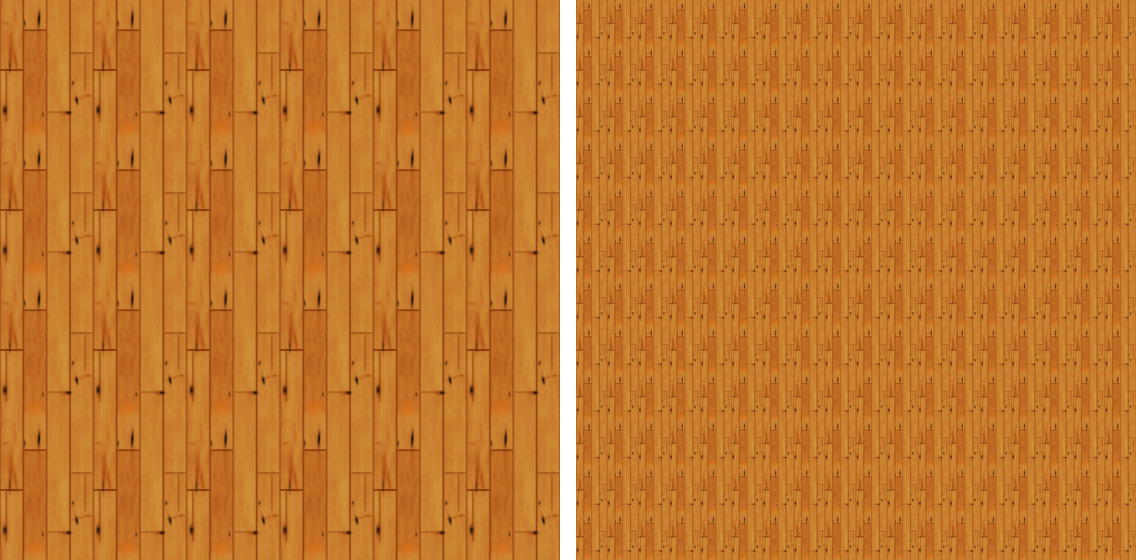
Left, the tile; right, the same tile 3 across and 3 down.
Write a WebGL 1 fragment shader that draws this texture.

```glsl
precision highp float;
uniform vec2 u_resolution;

// One cell is four planks wide and six plank widths tall.
const vec2 CELL = vec2(4.0, 6.0);
const vec2 REPEATS = vec2(6.0, 4.0);

const vec3 RED_WOOD = vec3(0.67, 0.31, 0.08);
const vec3 MID_WOOD = vec3(0.77, 0.45, 0.155);
const vec3 GOLD_WOOD = vec3(0.81, 0.56, 0.22);
const vec3 SEAM = vec3(0.52, 0.20, 0.04);
const vec3 KNOT = vec3(0.13, 0.05, 0.02);
const vec3 GLOW = vec3(0.87, 0.46, 0.10);

float hash(vec2 p) {
  vec3 q = fract(vec3(p.xyx) * 0.1031);
  q += dot(q, q.yzx + 33.33);
  return fract((q.x + q.y) * q.z);
}

// Value noise that wraps at the cell border.
float noise(vec2 p, vec2 scale) {
  vec2 period = CELL * scale;
  vec2 q = p * scale;
  vec2 i = floor(q);
  vec2 f = fract(q);
  f = f * f * (3.0 - 2.0 * f);
  vec2 a = mod(i, period);
  vec2 b = mod(i + 1.0, period);
  return mix(mix(hash(a), hash(vec2(b.x, a.y)), f.x),
             mix(hash(vec2(a.x, b.y)), hash(b), f.x), f.y);
}

float pick(vec4 values, float index) {
  return dot(values, vec4(equal(vec4(0.0, 1.0, 2.0, 3.0), vec4(index))));
}

// Soft leaning ellipse, wrapped around the cell.
float spot(vec2 p, vec2 center, vec2 radius, float lean) {
  vec2 d = mod(p - center + 0.5 * CELL, CELL) - 0.5 * CELL;
  float c = cos(lean);
  float s = sin(lean);
  d = vec2(c * d.x + s * d.y, c * d.y - s * d.x) / radius;
  return exp(-dot(d, d));
}

float line(float d, float halfWidth, float pixel) {
  return 1.0 - smoothstep(0.0, halfWidth + pixel, abs(d));
}

float band(float x, float low, float high, float soft) {
  return smoothstep(low - soft, low + soft, x) * (1.0 - smoothstep(high - soft, high + soft, x));
}

// Brightness of each board, 0 red to 1 gold.
float boardTone(vec2 p, float plank, float along) {
  float tone = pick(vec4(0.66, 0.36, 0.78, 0.71), plank);
  tone += pick(vec4(-0.10, 0.0, 0.04, 0.03), plank) * smoothstep(2.9, 3.1, along);
  tone += pick(vec4(0.0, 0.38, 0.0, 0.0), plank) * smoothstep(4.1, 4.6, along);
  tone -= pick(vec4(0.0, 0.0, 0.13, 0.10), plank) * (1.0 - smoothstep(0.9, 1.7, along));
  tone -= 0.25 * spot(p, vec2(2.2, 2.6), vec2(0.3, 0.7), 0.0) * step(2.0, p.x);
  return tone + 0.12 * spot(p, vec2(2.7, 2.9), vec2(0.25, 0.8), 0.2);
}

// Long fibres, broad clouds and fine speckle.
float grain(vec2 p, float plank) {
  float bend = 0.25 * (noise(p, vec2(1.0, 1.0)) - 0.5);
  vec2 q = p + vec2(bend, 0.0);
  float fibre = noise(q, vec2(5.0, 0.5)) + noise(q + 0.37, vec2(9.0, 1.0)) - 1.0;
  float cloud = noise(p + 1.7, vec2(2.0, 1.5)) - 0.5;
  float speckle = noise(p, vec2(14.0, 5.0)) - 0.5;
  return fibre * pick(vec4(0.36, 0.20, 0.13, 0.17), plank) + 0.18 * cloud + 0.16 * speckle;
}

// Reddish stains around knots and along fibres.
float stains(vec2 p) {
  float s = 0.65 * spot(p, vec2(0.45, 2.2), vec2(0.10, 0.9), 0.06);
  s += 0.45 * spot(p, vec2(0.68, 2.6), vec2(0.07, 0.6), -0.12);
  s += 0.50 * spot(p, vec2(0.26, 4.7), vec2(0.10, 0.6), 0.0);
  s += 0.35 * spot(p, vec2(0.25, 1.0), vec2(0.20, 0.07), 0.1);
  s += 0.45 * spot(p, vec2(3.40, 4.20), vec2(0.32, 0.06), -0.25);
  s += 0.55 * spot(p, vec2(3.80, 4.10), vec2(0.14, 0.05), 0.1);
  s += 0.40 * spot(p, vec2(1.62, 0.80), vec2(0.10, 0.50), 0.0);
  return s + 0.55 * spot(p, vec2(2.85, 4.85), vec2(0.20, 0.09), 0.0);
}

float knots(vec2 p) {
  float k = spot(p, vec2(1.67, 0.82), vec2(0.055, 0.32), 0.04);
  k += 0.65 * spot(p, vec2(1.06, 1.00), vec2(0.04, 0.12), 0.0);
  k += 0.95 * spot(p, vec2(0.21, 4.72), vec2(0.08, 0.17), 0.0);
  k += 0.95 * spot(p, vec2(2.95, 4.83), vec2(0.10, 0.07), 0.0);
  k += 0.95 * spot(p, vec2(3.29, 4.30), vec2(0.06, 0.16), -0.2);
  k += 0.60 * spot(p, vec2(3.12, 3.56), vec2(0.05, 0.09), 0.3);
  k += 0.55 * spot(p, vec2(1.84, 4.90), vec2(0.04, 0.09), 0.0);
  return min(k + 0.5 * spot(p, vec2(0.42, 2.85), vec2(0.05, 0.25), 0.0), 1.0);
}

// Gaps between planks, butt joints and two long cracks.
float seams(vec2 p, float plank, float along, float pixel) {
  float nearest = mod(floor(p.x + 0.5), CELL.x);
  float side = line(fract(p.x + 0.5) - 0.5, 0.035, pixel) * pick(vec4(0.55, 0.7, 0.55, 0.75), nearest);
  float joint = line(min(along, CELL.y - along), 0.035, pixel) * pick(vec4(1.0, 0.8, 0.4, 0.5), plank);
  float crack = 0.5 * line(p.x - 0.27, 0.03, pixel) * band(p.y, 3.0, 5.2, 0.05);
  crack += 0.45 * line(p.x - 3.65, 0.03, pixel) * band(p.y, 2.3, 3.9, 0.1);
  return max(max(side, joint), crack);
}

void main() {
  vec2 uv = gl_FragCoord.xy / u_resolution;
  vec2 p = mod(vec2(uv.x, 1.0 - uv.y) * REPEATS * CELL, CELL);
  float pixel = REPEATS.x * CELL.x / u_resolution.x;
  float plank = floor(p.x);
  float along = mod(p.y - pick(vec4(3.0, 1.29, 4.8, 2.27), plank), CELL.y);

  float tone = clamp(boardTone(p, plank, along) + grain(p, plank) - stains(p), 0.0, 1.0);
  vec3 color = mix(RED_WOOD, MID_WOOD, min(tone * 2.0, 1.0));
  color = mix(color, GOLD_WOOD, max(tone * 2.0 - 1.0, 0.0));
  color = mix(color, GLOW, 0.7 * spot(p, vec2(1.5, 5.5), vec2(0.35, 0.3), 0.0));
  color = mix(color, SEAM, seams(p, plank, along, pixel));
  gl_FragColor = vec4(mix(color, KNOT, knots(p)), 1.0);
}
```
